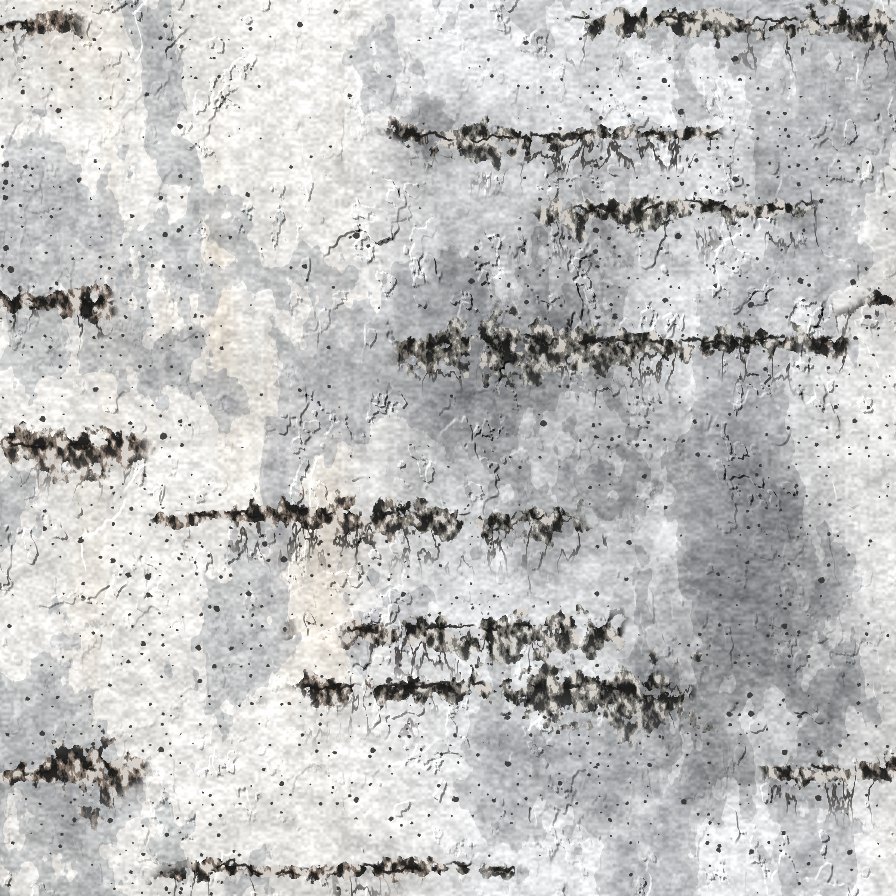
This texture is drawn by a WebGL 1 fragment shader. Its source:

```glsl
precision highp float;
// Weathered birch bark: peeling pale sheets, dark pores and ragged horizontal scars.
uniform vec2 u_resolution;

float hash(vec2 p) {
  return fract(sin(dot(p, vec2(127.1, 311.7))) * 43758.5453);
}

float noise(vec2 p) {
  vec2 i = floor(p), f = fract(p);
  f = f * f * (3.0 - 2.0 * f);
  return mix(mix(hash(i), hash(i + vec2(1, 0)), f.x),
             mix(hash(i + vec2(0, 1)), hash(i + vec2(1, 1)), f.x), f.y);
}

float fbm(vec2 p) {
  float sum = 0.0, amp = 0.52;
  for (int i = 0; i < 5; i++) {
    sum += amp * noise(p);
    p = mat2(1.6, 1.2, -1.2, 1.6) * p + 7.3;
    amp *= 0.5;
  }
  return sum;
}

// Height of the thin overlapping sheets, stepped at their torn edges.
float sheets(vec2 p) {
  float coarse = fbm(p * vec2(19.0, 13.0) + 3.0);
  float fine = fbm(p * vec2(58.0, 42.0) + 41.0);
  return 0.9 * smoothstep(0.56, 0.58, coarse) + 0.8 * smoothstep(0.61, 0.65, fine);
}

// Small dark pores, one at most in each cell.
float pores(vec2 p, float cells, float density) {
  vec2 q = p * cells, id = floor(q);
  vec2 centre = 0.3 + 0.4 * vec2(hash(id + 5.1), hash(id + 9.7));
  float radius = mix(0.07, 0.19, pow(hash(id + 2.3), 2.0));
  vec2 d = (fract(q) - centre) * vec2(1.0, 1.05);
  float soft = 0.6 * cells / u_resolution.y;
  float dist = length(d) + 0.1 * (noise(q * 9.0) - 0.5);
  return step(hash(id), density) * (1.0 - smoothstep(radius - soft, radius + soft, dist));
}

// Scars: x = crust cover, y = cracks hanging below, z = dark central slit.
vec3 scars(vec2 p) {
  vec3 cover = vec3(0.0);
  float ragged = fbm(p * vec2(85.0, 75.0)) - 0.5 + 0.5 * (fbm(p * 30.0 + 8.0) - 0.5);
  float fray = 0.1 * (noise(p * 28.0) - 0.5);
  for (int i = 0; i < 11; i++) {
    float k = float(i);
    float y = (k + 0.5 + 0.7 * (hash(vec2(k, 1.0)) - 0.5)) / 11.0;
    float along = abs(fract(p.x - hash(vec2(k, 2.7)) + 0.5) - 0.5);
    float reach = 0.08 + 0.19 * hash(vec2(k, 4.2));
    float ends = 1.0 - smoothstep(reach - 0.03, reach + 0.01, along + fray);
    float dy = p.y - y + 0.018 * (fbm(vec2(p.x * 12.0, k * 5.0)) - 0.5);
    float clump = pow(noise(vec2(p.x * 9.0, k * 3.7)), 3.0);
    float thick = (0.008 + 0.008 * hash(vec2(k, 6.4))) * (0.7 + 3.0 * clump);
    float body = 0.85 - abs(dy + 0.35 * thick) / thick + 3.6 * ragged;
    cover.x = max(cover.x, ends * smoothstep(0.0, 0.25, body) * exp(-abs(dy) * 8.0));
    float below = exp(-abs(dy) / 0.045) * (1.0 - smoothstep(-0.004, 0.008, dy));
    cover.y = max(cover.y, ends * below);
    float slit = abs(dy + 0.02 * ragged);
    cover.z = max(cover.z, ends * (1.0 - smoothstep(0.0008, 0.003, slit)));
  }
  return cover;
}

void main() {
  vec2 p = gl_FragCoord.xy / u_resolution.y;
  vec2 warped = p + 0.014 * (vec2(noise(p * 14.0), noise(p * 14.0 + 30.0)) - 0.5);
  float jagged = fbm(p * vec2(60.0, 42.0) + 33.0) - 0.5;

  // Warm pale side drifting into a cool weathered side.
  float drift = p.x + 0.2 * (fbm(p * 4.0) - 0.5);
  float cool = smoothstep(0.36, 0.56, drift) * (1.0 - 0.6 * smoothstep(0.84, 1.05, drift));
  vec3 bark = mix(vec3(0.945, 0.94, 0.928), vec3(0.912, 0.918, 0.922), cool);
  float streak = smoothstep(0.5, 0.9, fbm(vec2(p.x * 16.0, p.y * 3.0)));
  bark -= vec3(0.01, 0.035, 0.07) * streak * (1.0 - cool);

  // Grey under-layer showing through jagged tears, and soft stains.
  float tear = fbm(warped * vec2(11.0, 6.5) + 17.0) + 0.12 * cool + 0.3 * jagged;
  float patches = 0.7 * smoothstep(0.585, 0.6, tear) + 0.3 * smoothstep(0.69, 0.705, tear);
  bark = mix(bark, vec3(0.7, 0.71, 0.72), 0.85 * patches);
  bark -= 0.15 * smoothstep(0.46, 0.75, fbm(p * 5.0 + 60.0)) * (0.35 + cool);

  // Paper grain and the lit and shaded edges of lifted sheets.
  bark += 0.11 * (noise(p * vec2(150.0, 300.0)) - 0.5) + 0.13 * (noise(p * 290.0) - 0.5);
  bark += 0.22 * (fbm(p * vec2(50.0, 75.0)) - 0.5);
  float relief = sheets(warped) - sheets(warped + vec2(-0.0017, 0.002));
  float lifted = smoothstep(0.35, 0.65, noise(p * 8.0 + 12.0));
  float flecked = smoothstep(0.25, 0.65, noise(p * 40.0 + 55.0));
  bark += relief * (0.25 + 0.75 * lifted) * flecked * (relief < 0.0 ? 0.55 : 0.22);

  // Pores gather in loose groups.
  float crowd = smoothstep(0.3, 0.8, noise(p * 6.0 + 80.0));
  float dots = max(pores(p, 52.0, 0.03 + 0.2 * crowd),
                   pores(p + 0.37, 90.0, 0.04 + 0.2 * crowd));
  bark = mix(bark, vec3(0.19, 0.185, 0.18), 0.88 * dots);

  // Thin hanging cracks and the soot around each scar.
  vec3 scar = scars(p);
  float thread = abs(fbm(warped * vec2(50.0, 20.0) + 25.0) - 0.5);
  float crack = (1.0 - smoothstep(0.012, 0.032, thread)) * smoothstep(0.35, 0.6, noise(p * 18.0));
  bark *= 1.0 - 0.1 * scar.y;
  bark = mix(bark, vec3(0.23, 0.22, 0.21), crack * smoothstep(0.15, 0.55, scar.y) * 0.85);

  // Crust of black fibres, brown cork and pale curled flecks.
  float fibre = fbm(p * vec2(150.0, 95.0) + 90.0);
  vec3 cork = mix(vec3(0.5, 0.44, 0.39), vec3(0.46, 0.45, 0.42), cool);
  vec3 crust = mix(vec3(0.08, 0.08, 0.075), cork, smoothstep(0.36, 0.54, fibre));
  crust = mix(crust, vec3(0.84, 0.82, 0.79), smoothstep(0.54, 0.64, fibre));
  bark = mix(bark, crust, scar.x * 0.95);
  bark = mix(bark, vec3(0.1, 0.095, 0.09), scar.z * smoothstep(0.5, 0.65, noise(p * 60.0)) * 0.85);

  gl_FragColor = vec4(clamp(bark, 0.0, 1.0), 1.0);
}
```
